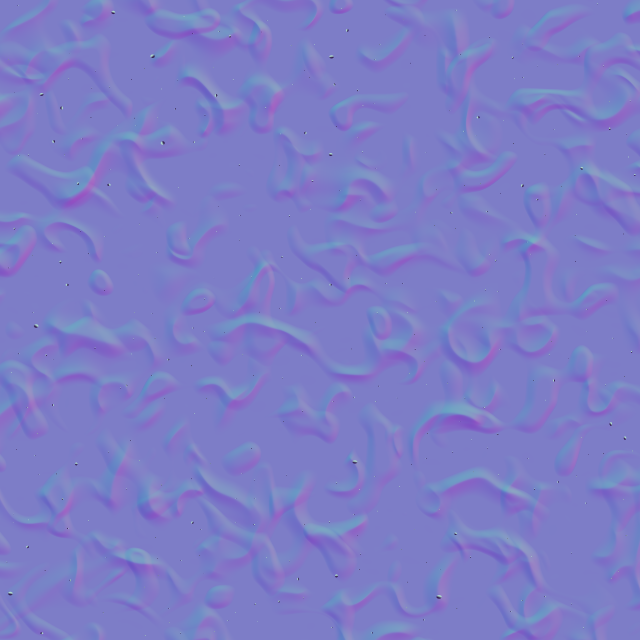
Write a WebGL 1 fragment shader that draws this texture map.

```glsl
precision highp float;
// Tangent-space normal map of a flat plaster wall with worm-like ridges, soft lumps and tiny specks.

uniform vec2 u_resolution;

const vec3 FLAT_NORMAL = vec3(0.49, 0.49, 0.78);
const vec3 SPECK_DARK = vec3(0.20, 0.12, 0.32);
const vec3 SPECK_LIGHT = vec3(0.68, 0.85, 0.80);
const vec2 RELIEF = vec2(0.00150, 0.00205); // tint per unit of slope, x and y
const float RED_LEAN = 0.16;                // red lost where the surface faces up
const float SLOPE_STEP = 0.0012;
const float SPECK_CELLS = 26.0;

float hash(vec2 p) {
  vec3 q = fract(vec3(p.xyx) * 0.1031);
  q += dot(q, q.yzx + 33.33);
  return fract((q.x + q.y) * q.z);
}

vec2 gradientAt(vec2 cell) {
  float angle = 6.2832 * hash(cell);
  return vec2(cos(angle), sin(angle));
}

// Gradient noise, roughly -0.7 to 0.7
float gradientNoise(vec2 p) {
  vec2 i = floor(p);
  vec2 f = fract(p);
  vec2 u = f * f * f * (f * (f * 6.0 - 15.0) + 10.0);
  float a = dot(gradientAt(i), f);
  float b = dot(gradientAt(i + vec2(1.0, 0.0)), f - vec2(1.0, 0.0));
  float c = dot(gradientAt(i + vec2(0.0, 1.0)), f - vec2(0.0, 1.0));
  float d = dot(gradientAt(i + vec2(1.0, 1.0)), f - vec2(1.0, 1.0));
  return mix(mix(a, b, u.x), mix(c, d, u.x), u.y);
}

// Ridges along the zero lines of a noise, broken into short worms by a mask
float worms(vec2 p, float scale, float width, vec2 seed) {
  float n = gradientNoise(p * scale + seed);
  float side = sqrt(n * n + 0.0005);
  float crest = max(0.0, 1.0 - side / width);
  float mask = gradientNoise(p * scale * 0.9 + seed.yx + 57.0);
  return crest * crest * (1.6 - 0.6 * crest) * smoothstep(0.02, 0.26, mask);
}

// Rounded islands where a noise rises above a threshold
float lumps(vec2 p, float scale, vec2 seed) {
  return smoothstep(0.15, 0.42, gradientNoise(p * scale + seed));
}

float plasterHeight(vec2 p) {
  vec2 bend = vec2(gradientNoise(p * 11.0 + 3.0), gradientNoise(p * 11.0 + 41.0));
  vec2 q = p + 0.022 * bend;
  float ridges = worms(q, 8.5, 0.20, vec2(12.0, 75.0));
  float fineRidges = worms(q, 13.0, 0.25, vec2(91.0, 28.0));
  float blobs = lumps(q, 16.0, vec2(33.0, 64.0));
  float ripple = gradientNoise(p * 26.0 + 19.0);
  return 1.1 * ridges + 0.6 * fineRidges + 0.55 * blobs + 0.03 * ripple;
}

vec2 plasterSlope(vec2 p) {
  float h = plasterHeight(p);
  float right = plasterHeight(p + vec2(SLOPE_STEP, 0.0));
  float above = plasterHeight(p + vec2(0.0, SLOPE_STEP));
  return vec2(right - h, above - h) / SLOPE_STEP;
}

// Colour in rgb and coverage in a of the one speck a grid cell may hold
vec4 speck(vec2 p, float cells, float pixel) {
  vec2 cell = floor(p * cells);
  float present = step(hash(cell + 7.0), 0.5);
  vec2 offset = vec2(hash(cell + 113.0), hash(cell + 271.0));
  vec2 center = (cell + 0.1 + 0.8 * offset) / cells;
  float radius = mix(0.0005, 0.0032, pow(hash(cell + 389.0), 9.0));
  float angle = 1.6 + 4.0 * (hash(cell + 523.0) - 0.5);
  vec2 tilt = vec2(cos(angle), sin(angle));
  vec2 d = p - center;
  d.x *= mix(0.7, 1.4, hash(cell + 619.0));
  float light = smoothstep(-0.6, 0.6, dot(d, tilt) / max(radius, 0.5 * pixel));
  float cover = clamp((radius - length(d)) / pixel + 0.5, 0.0, 1.0);
  return vec4(mix(SPECK_DARK, SPECK_LIGHT, light), cover * present);
}

void main() {
  vec2 p = gl_FragCoord.xy / u_resolution.y;
  float pixel = 1.0 / u_resolution.y;

  // Slopes tint red and green; steep ones lose a little blue
  vec2 tilt = -plasterSlope(p) * RELIEF;
  tilt /= 1.0 + 1.8 * length(tilt);
  float red = tilt.x - RED_LEAN * tilt.y;
  vec3 color = FLAT_NORMAL + vec3(red, tilt.y, -0.6 * dot(tilt, tilt));

  vec4 grain = speck(p, SPECK_CELLS, pixel);
  gl_FragColor = vec4(mix(color, grain.rgb, grain.a), 1.0);
}
```
